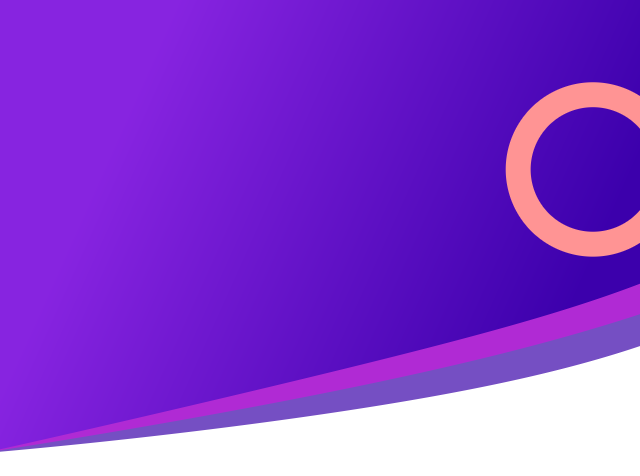
Give the GLSL for this background, as a Shadertoy shader.

```glsl
// A violet diagonal gradient above a white floor, cut by three sweeping bands,
// with a coral ring running off the right side. Bands are polynomial curves
// filled from top to bottom; the ring is a distance function.

// Coverage of the region where dist is negative, softened over one pixel.
float fill(float dist) {
    return clamp(0.5 - dist * iResolution.y, 0.0, 1.0);
}

// Rising edge: start height, slope, bend, and a late upturn of given power.
float sweep(float x, float start, float slope, float bend, float upturn, float power) {
    return start + x * (slope + bend * x + upturn * pow(x, power));
}

void mainImage(out vec4 fragColor, in vec2 fragCoord) {
    vec2 uv = fragCoord / iResolution.xy;
    vec2 p = fragCoord / iResolution.y;

    // Diagonal gradient, flat in the upper left corner
    float along = dot(vec2(p.x, 1.0 - p.y), vec2(0.912, 0.41));
    float shade = clamp((along - 0.341) / 1.02, 0.0, 1.0);
    vec3 color = mix(vec3(0.53, 0.14, 0.88), vec3(0.235, 0.0, 0.675), shade);

    // Coral ring
    float ring = abs(length(p - vec2(1.2456, 0.644)) - 0.157) - 0.0262;
    color = mix(color, vec3(1.0, 0.58, 0.58), fill(ring));

    // Magenta band, slate band, white floor
    float magentaTop = sweep(uv.x, 0.056, 0.302, 0.022, 0.024, 6.0);
    float slateTop = sweep(uv.x, 0.054, 0.21, 0.05, 0.026, 4.0);
    float floorTop = sweep(uv.x, 0.051, 0.12, 0.07, 0.032, 5.0);
    color = mix(color, vec3(0.69, 0.165, 0.83), fill(uv.y - magentaTop));
    color = mix(color, vec3(0.46, 0.31, 0.765), fill(uv.y - slateTop));
    color = mix(color, vec3(1.0), fill(uv.y - floorTop));

    fragColor = vec4(color, 1.0);
}
```
